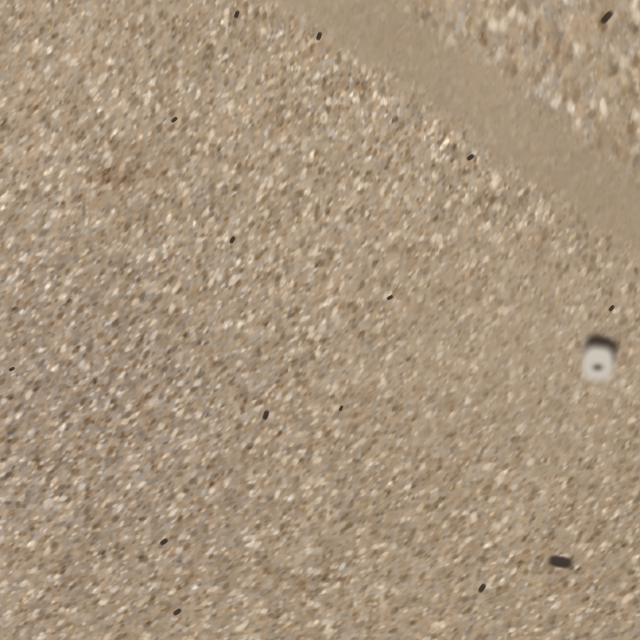
A three.js fragment shader for this texture:

```glsl
// Beach sand: soft pale and dark grains, a smooth diagonal trough and a few chips.
// Grains are cellular noise with oriented soft ellipses, blended in three sizes;
// layered sines mottle the ground, and simple distance shapes add the debris.
#define SAND vec3(0.667, 0.590, 0.496)
#define CHIP_DARK vec3(0.20, 0.17, 0.15)
#define SHELL_PALE vec3(0.80, 0.77, 0.72)
#define FINE_SCALE 165.0
#define MID_SCALE 98.0
#define COARSE_SCALE 58.0
#define FINE_GAIN 0.10
#define MID_GAIN 0.122
#define COARSE_GAIN 0.15
#define CHIP_GRID 9.0
#define CHIP_CHANCE 0.12

varying vec2 vUv;

vec3 hash3(vec2 p) {
  vec3 q = fract(p.xyx * vec3(0.1031, 0.1030, 0.0973));
  q += dot(q, q.yxz + 33.33);
  return fract((q.xxy + q.yzz) * q.zyx);
}

// Vector in a frame whose x axis points along the given angle.
vec2 turn(vec2 v, float angle) {
  float c = cos(angle), s = sin(angle);
  return vec2(c * v.x + s * v.y, c * v.y - s * v.x);
}

// Streak direction: shallow at the bottom, steep towards the upper right.
float flowAngle(vec2 p) {
  return 0.55 + 0.4 * p.y + 0.65 * p.x * p.y;
}

// Signed colour offset of the grains, with sparse glints and shadows.
vec3 grains(vec2 uv, float scale, float seed) {
  vec2 p = uv * scale;
  vec2 cell = floor(p);
  vec3 sum = vec3(0.0);
  float total = 0.1;
  for (int j = -1; j <= 1; j++) {
    for (int i = -1; i <= 1; i++) {
      vec2 id = cell + vec2(float(i), float(j));
      vec3 place = hash3(id + seed);
      vec3 look = hash3(id + seed + 57.3);
      vec2 center = id + 0.15 + 0.7 * place.xy;
      float angle = flowAngle(center / scale) + 0.6 * (place.z - 0.5);
      vec2 d = turn(p - center, angle) / vec2(0.62, 0.27 + 0.1 * look.z);
      float weight = exp(-1.5 * dot(d, d));
      float tone = 1.4 * (look.x - 0.5) - 0.03
                 + 1.1 * smoothstep(0.87, 1.0, look.x)
                 - 0.6 * smoothstep(0.13, 0.0, look.x);
      vec3 tint = (look.y - 0.5) * vec3(0.3, 0.0, -0.36);
      sum += weight * (tone * vec3(0.98, 1.02, 1.03) + tint);
      total += weight;
    }
  }
  return sum / total;
}

// Slow uneven ground tone, about -1 to 1.
float mottle(vec2 p) {
  float sum = 0.0, gain = 0.5;
  for (int i = 0; i < 4; i++) {
    p = turn(p, 0.9) * 1.8 + 2.3;
    sum += gain * sin(p.x * 4.0 + 1.5 * sin(p.y * 3.0)) * sin(p.y * 4.6);
    gain *= 0.65;
  }
  return sum;
}

// Soft round spot: 1 at the center, fading over the radii.
float spot(vec2 p, vec2 center, vec2 radii) {
  vec2 d = (p - center) / radii;
  return exp(-dot(d, d));
}

// Coverage of a rounded chip.
float chip(vec2 p, vec2 center, vec2 halfSize, float angle) {
  vec2 d = abs(turn(p - center, angle)) / halfSize;
  float rim = pow(dot(d * d * d, vec2(1.0)), 1.0 / 3.0);
  return 1.0 - smoothstep(0.6, 1.3, rim);
}

// Small dark chips scattered on a jittered grid.
float scatteredChips(vec2 uv) {
  vec2 cell = floor(uv * CHIP_GRID);
  vec3 place = hash3(cell + 11.7);
  vec3 look = hash3(cell + 83.1);
  vec2 center = (cell + 0.15 + 0.7 * place.xy) / CHIP_GRID;
  vec2 size = vec2(0.0062, 0.0033) * (0.65 + 0.6 * look.x);
  return step(place.z, CHIP_CHANCE) * chip(uv, center, size, 0.3 + look.y);
}

void main() {
  vec2 uv = vUv;

  // Regions: trough, coarse far bank, rough near ridge, calm right, grey left.
  float slope = dot(uv, vec2(0.58, 0.81)) + 0.012 * mottle(uv * 1.4);
  float bank = smoothstep(1.15, 1.195, slope);
  float trough = smoothstep(1.035, 1.085, slope) * (1.0 - bank);
  float ridge = spot(vec2(slope, uv.x), vec2(1.0, 0.62), vec2(0.06, 0.22));
  float calm = spot(uv, vec2(0.85, 0.46), vec2(0.24, 0.18));
  float left = spot(uv, vec2(0.1, 0.36), vec2(0.32, 0.33));

  // Ground tone and grain layers.
  float ground = 0.019 * mottle(uv) + 0.022 * (uv.y - 0.5) - 0.02 * trough;
  vec3 color = SAND + ground + left * vec3(-0.025, -0.02, -0.002);
  color -= spot(uv, vec2(0.18, 0.73), vec2(0.05, 0.025)) * vec3(0.06, 0.075, 0.08);
  float contrast = 0.9 + 0.25 * left + 0.2 * ridge - 0.38 * calm;
  contrast *= 1.0 - 0.78 * trough;
  vec3 nearSand = FINE_GAIN * grains(uv, FINE_SCALE, 3.0)
                + MID_GAIN * grains(uv, MID_SCALE, 29.0);
  vec3 farSand = COARSE_GAIN * grains(uv, COARSE_SCALE, 71.0) + 0.5 * nearSand;
  color += contrast * mix(nearSand, farSand, bank);

  // Dark chips and a shaded pit with a glint.
  float dark = scatteredChips(uv);
  dark = max(dark, chip(uv, vec2(0.876, 0.122), vec2(0.019, 0.009), -0.17));
  dark = max(dark, chip(uv, vec2(0.948, 0.973), vec2(0.012, 0.005), 0.85));
  color = mix(color, CHIP_DARK, 0.88 * dark);
  color -= 0.14 * spot(uv, vec2(0.774, 0.692), vec2(0.018, 0.011));
  color += 0.17 * spot(uv, vec2(0.772, 0.716), vec2(0.006, 0.012));

  // Pale shell with a dark cap and a hollow.
  color = mix(color, CHIP_DARK, 0.9 * chip(uv, vec2(0.939, 0.455), vec2(0.026, 0.021), -0.3));
  color = mix(color, SHELL_PALE, chip(uv, vec2(0.934, 0.432), vec2(0.025, 0.028), -0.1));
  color -= 0.35 * spot(uv, vec2(0.934, 0.426), vec2(0.008, 0.006));

  gl_FragColor = vec4(clamp(color, 0.0, 1.0), 1.0);
}
```
